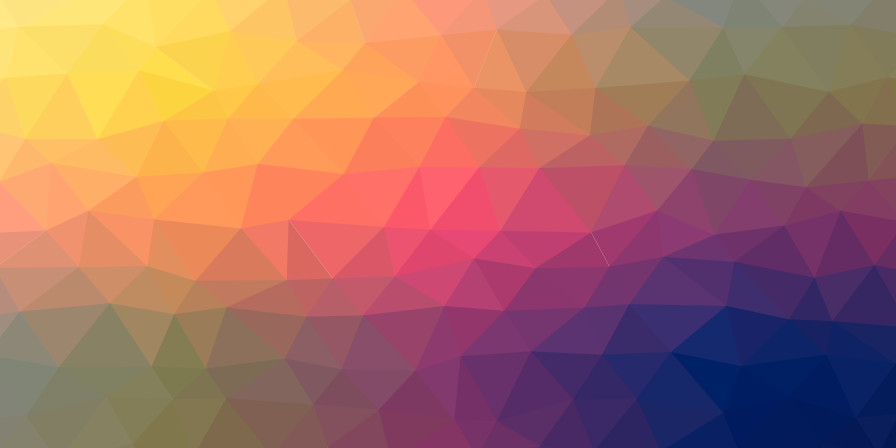
A Shadertoy shader for this background:

```glsl
// Low-poly mesh of flat triangles, shaded from yellow through pink to navy.

const vec2 CELL = vec2(0.151, 0.104);   // lattice spacing, in canvas heights
const vec2 JITTER = vec2(0.50, 0.55);   // vertex scatter, in cells
const float ROW_SHIFT = -0.15;          // vertical lattice phase, in cells
const float SEAM_WIDTH = 0.002;
const float SEAM_SHARE = 0.03;          // fraction of facets with a pale seam

const vec3 CREAM  = vec3(1.00, 0.91, 0.55);
const vec3 YELLOW = vec3(1.00, 0.85, 0.25);
const vec3 PINK   = vec3(1.00, 0.29, 0.45);
const vec3 NAVY   = vec3(0.00, 0.14, 0.42);
const vec3 DUSK   = vec3(0.03, 0.10, 0.33);
const vec3 SEAM   = vec3(0.95, 0.75, 0.65);

vec2 hash2(vec2 id) {
    vec2 q = vec2(dot(id, vec2(127.1, 311.7)), dot(id, vec2(269.5, 183.3)));
    return fract(sin(q) * 43758.5);
}

// One-dimensional colour ramp, t in 0..1
vec3 ramp(float t) {
    vec3 color = mix(CREAM, YELLOW, clamp(t / 0.2, 0.0, 1.0));
    color = mix(color, PINK, clamp((t - 0.2) / 0.3, 0.0, 1.0));
    color = mix(color, NAVY, clamp((t - 0.5) / 0.3, 0.0, 1.0));
    return mix(color, DUSK, clamp((t - 0.8) / 0.2, 0.0, 1.0));
}

// Average of a left-to-right ramp and a top-to-bottom ramp
vec3 gradient(vec2 p, float aspect) {
    return 0.5 * (ramp(p.x / aspect) + ramp(1.0 - p.y));
}

// Scattered vertex of a lattice whose odd rows shift by half a cell
vec2 meshVertex(vec2 id) {
    vec2 offset = vec2(0.5 * mod(id.y, 2.0), ROW_SHIFT);
    return (id + offset + (hash2(id) - 0.5) * JITTER) * CELL;
}

// Signed distance to the line a-b, positive on its left
float edgeDistance(vec2 p, vec2 a, vec2 b) {
    vec2 e = b - a;
    vec2 d = p - a;
    return (e.x * d.y - e.y * d.x) / length(e);
}

// Flat facet for a counterclockwise triangle: premultiplied colour, coverage
vec4 facet(vec2 p, vec2 a, vec2 b, vec2 c, float aspect, float pixel) {
    float seamDistance = edgeDistance(p, c, a);
    float inside = min(seamDistance,
                       min(edgeDistance(p, a, b), edgeDistance(p, b, c)));
    float coverage = clamp(inside / pixel + 0.5, 0.0, 1.0);

    vec2 center = (a + b + c) / 3.0;
    vec2 variation = hash2(center);
    vec3 color = gradient(center, aspect) + 0.03 * (variation.x - 0.5);

    float seam = 1.0 - smoothstep(0.0, SEAM_WIDTH, abs(seamDistance));
    color = mix(color, SEAM, 0.5 * seam * step(variation.y, SEAM_SHARE));
    return vec4(color, 1.0) * coverage;
}

void mainImage(out vec4 fragColor, in vec2 fragCoord) {
    vec2 p = fragCoord / iResolution.y;
    float aspect = iResolution.x / iResolution.y;
    float pixel = 1.0 / iResolution.y;
    vec2 cell = floor(p / CELL);

    // Blend the nearby facets by their coverage
    vec4 sum = vec4(0.0);
    for (int j = -1; j <= 1; j++) {
        for (int i = -2; i <= 1; i++) {
            vec2 id = cell + vec2(i, j);
            vec2 upper = id + vec2(mod(id.y, 2.0), 1.0);
            vec2 a = meshVertex(id);
            vec2 b = meshVertex(id + vec2(1.0, 0.0));
            vec2 c = meshVertex(upper);
            vec2 d = meshVertex(upper + vec2(1.0, 0.0));
            sum += facet(p, a, b, c, aspect, pixel);
            sum += facet(p, b, d, c, aspect, pixel);
        }
    }
    fragColor = vec4(sum.rgb / max(sum.a, 0.001), 1.0);
}
```
